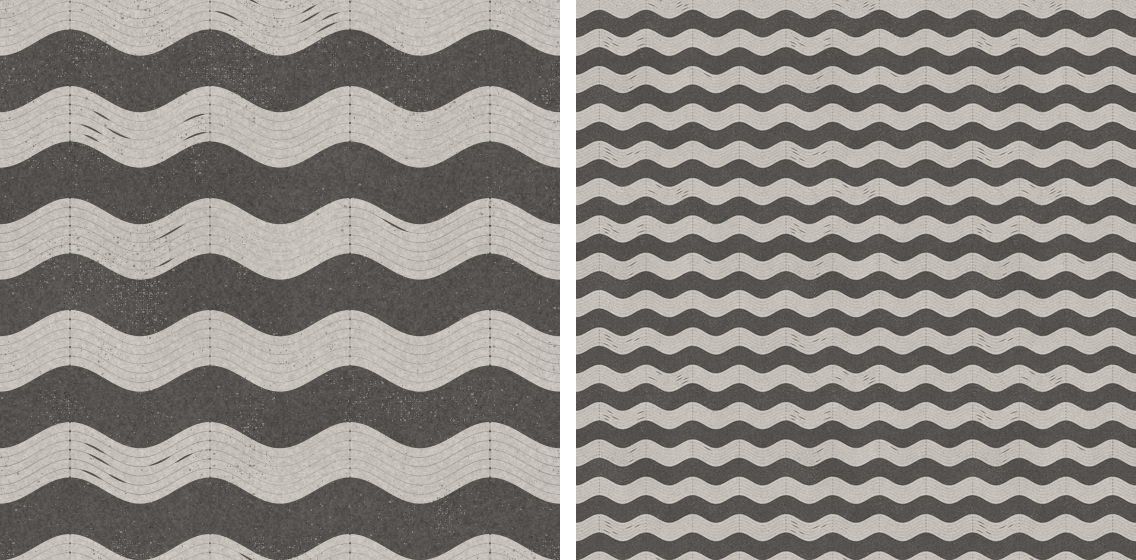
Left: one tile. Right: repeated 3 by 3.
This pattern is drawn by a Shadertoy shader. Its source:

```glsl
// Wavy bands of grooved pale stone alternating with dark speckled terrazzo, lightly worn.
#define COLUMNS 4.0
#define ROWS 5.0
#define AMPLITUDE 0.0234
#define PHASE 0.62
#define PALE_SHARE 0.495
#define STRIPS 6.0
#define GROOVE_WIDTH 0.0014
#define JOINT_WIDTH 0.0011
#define PALE vec3(0.772, 0.752, 0.728)
#define DARK vec3(0.330, 0.320, 0.308)
#define GROUT vec3(0.27, 0.255, 0.21)
#define GRAIN 0.075

const float TAU = 6.2831853;

float hash(vec2 p, float seed) {
    vec3 q = fract(vec3(p.xyx + seed * 7.31) * vec3(0.1031, 0.1030, 0.0973));
    q += dot(q, q.yzx + 33.33);
    return fract((q.x + q.y) * q.z);
}

// Value noise that wraps after a whole number of cells.
float wrapNoise(vec2 p, vec2 period, float seed) {
    vec2 i = floor(p), f = fract(p);
    f = f * f * (3.0 - 2.0 * f);
    vec2 a = mod(i, period), b = mod(i + 1.0, period);
    return mix(mix(hash(a, seed), hash(vec2(b.x, a.y), seed), f.x),
               mix(hash(vec2(a.x, b.y), seed), hash(b, seed), f.x), f.y);
}

float canvasNoise(vec2 uv, float cells, float seed) {
    return wrapNoise(uv * cells, vec2(cells), seed);
}

// Coverage of a stroke of the given width at distance d.
float stroke(float d, float width, float px) {
    return clamp((0.5 * width - d) / px + 0.5, 0.0, 1.0) * min(1.0, width / px);
}

// One randomly sized chip per grid cell, kept with probability density.
float chips(vec2 uv, float cells, float density, float seed, float px) {
    vec2 p = uv * cells, id = floor(p);
    vec2 centre = 0.35 + 0.3 * vec2(hash(id, seed), hash(id, seed + 1.0));
    vec2 offset = fract(p) - centre;
    offset.x *= mix(0.7, 1.4, hash(id, seed + 2.0));
    float radius = mix(0.1, 0.3, hash(id, seed + 3.0));
    float soft = 0.5 * px * cells;
    float shape = 1.0 - smoothstep(radius - soft, radius + soft, length(offset));
    return shape * step(hash(id, seed + 4.0), density);
}

void mainImage(out vec4 fragColor, in vec2 fragCoord) {
    vec2 uv = fragCoord / iResolution.xy;
    float px = 1.0 / min(iResolution.x, iResolution.y);

    // Band coordinates that follow the wave.
    float angle = TAU * COLUMNS * uv.x;
    float slope = AMPLITUDE * TAU * COLUMNS * sin(angle);
    float stretch = inversesqrt(1.0 + slope * slope);
    float v = ROWS * (uv.y + AMPLITUDE * cos(angle)) - PHASE;
    float shifted = v - 0.5 * PALE_SHARE + 0.5;
    float across = fract(shifted) - 0.5;
    float row = mod(floor(shifted), ROWS);
    float s = fract(COLUMNS * uv.x);
    vec2 tile = vec2(floor(COLUMNS * uv.x), row);
    float edge = (abs(across) - 0.5 * PALE_SHARE) / ROWS * stretch;
    float pale = clamp(0.5 - edge / px, 0.0, 1.0);

    // Grain and mottling.
    float grain = canvasNoise(uv, 384.0, 1.0) + 0.6 * canvasNoise(uv, 170.0, 2.0) - 0.8;
    float mottle = canvasNoise(uv, 9.0, 3.0) + 0.5 * canvasNoise(uv, 31.0, 4.0) - 0.75;
    float tone = hash(vec2(tile.x, mod(floor(v), ROWS)), 5.0) - 0.5;
    float shade = GRAIN * grain + 0.018 * mottle + 0.01 * tone;

    // Chips gather in worn patches.
    float patches = 0.65 * canvasNoise(uv, 11.0, 6.0) + 0.35 * canvasNoise(uv, 37.0, 7.0);
    float worn = smoothstep(0.52, 0.88, patches);
    float fine = chips(uv, 256.0, 0.03 + 0.32 * worn, 10.0, px);
    float coarse = chips(uv, 150.0, 0.015 + 0.3 * worn, 20.0, px);
    float pits = chips(uv, 230.0, 0.02 + 0.24 * worn, 30.0, px);
    float gouges = chips(uv, 140.0, 0.008 + 0.2 * worn, 40.0, px);

    vec3 darkStone = DARK + shade;
    darkStone = mix(darkStone, vec3(0.63, 0.62, 0.59), max(0.6 * fine, 0.65 * coarse));
    darkStone *= 1.0 - 0.25 * pits;
    vec3 paleStone = PALE + shade;
    paleStone = mix(paleStone, vec3(0.43, 0.42, 0.38), max(0.45 * pits, 0.6 * gouges));

    // Grooves parallel to the wave, fading from tile to tile.
    float g = (across / PALE_SHARE + 0.5) * STRIPS;
    float line = clamp(floor(g + 0.5), 0.0, STRIPS);
    float rise = abs(g - line) * PALE_SHARE / (STRIPS * ROWS);
    float d = rise * stretch;
    float inner = step(0.5, line) * step(line, STRIPS - 0.5);
    float strength = wrapNoise(vec2(COLUMNS * uv.x, row), vec2(COLUMNS, ROWS), 50.0);
    strength = mix(0.22, 0.62, strength) * (0.75 + 0.5 * canvasNoise(uv, 24.0, 51.0));
    paleStone = mix(paleStone, vec3(0.46, 0.45, 0.42), inner * strength * stroke(d, GROOVE_WIDTH, px));

    // Occasional tapered cracks where a groove has opened.
    vec2 key = tile + vec2(0.0, 17.0 * line);
    float side = hash(tile, 60.0) < 0.5 ? -1.0 : 1.0;
    float middle = 0.5 + side * mix(0.1, 0.36, hash(key, 61.0));
    float t = (s - middle) / mix(0.05, 0.11, hash(key, 62.0));
    float opened = step(0.6, hash(tile, 63.0)) * step(0.5, hash(key, 64.0)) * inner;
    float taper = max(0.0, 1.0 - t * t);
    float crack = opened * stroke(d, 0.0032 * taper, px);
    paleStone = mix(paleStone, GROUT, 0.85 * crack);

    // Upright joints at the crests, with a dot at each groove.
    float jointX = abs(s - 0.5) / COLUMNS;
    float jointAge = mix(0.4, 0.8, hash(tile, 70.0));
    paleStone = mix(paleStone, GROUT, jointAge * stroke(jointX, JOINT_WIDTH, px));
    float dot7 = stroke(length(vec2(jointX, rise)), 0.0036, px);
    vec3 color = mix(darkStone, paleStone, pale);
    color = mix(color, GROUT, min(1.0, jointAge + 0.1) * dot7);

    fragColor = vec4(clamp(color, 0.0, 1.0), 1.0);
}
```
